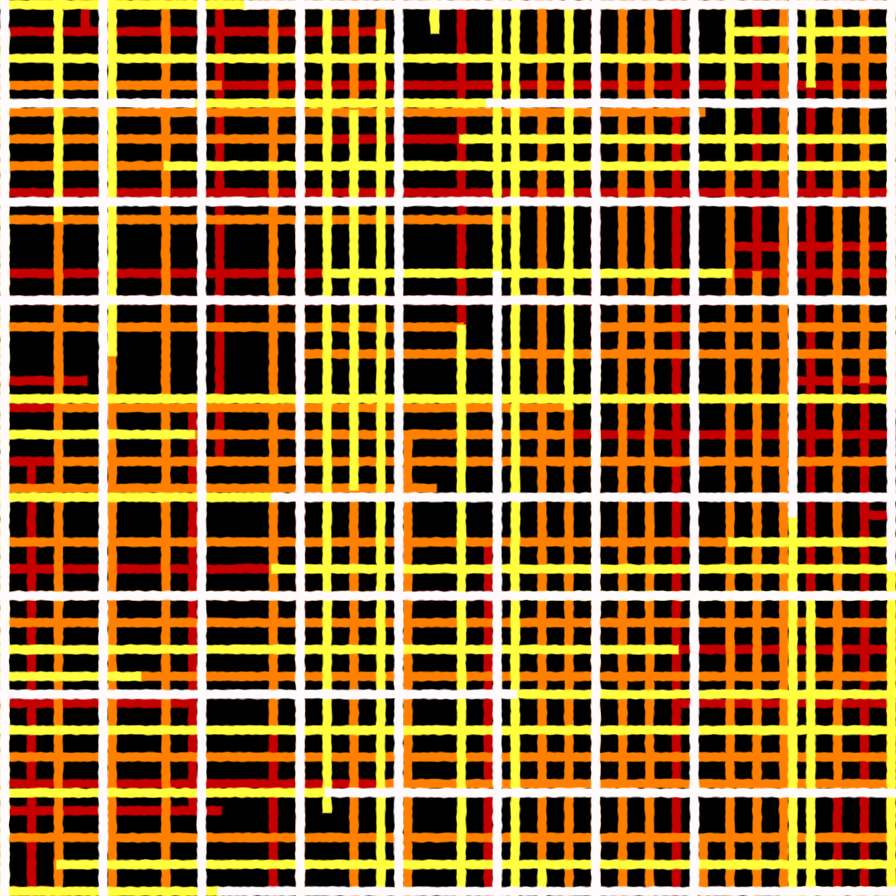
A WebGL 2 fragment shader for this pattern:

```glsl
#version 300 es
precision highp float;
// Woven circuit-like grid: a coarse lattice of white and yellow bars over a
// fine lattice of red, orange and yellow bars on black. Every bar is split
// into hashed runs; brighter runs cover darker ones, and edges are rough.

uniform vec2 u_resolution;
out vec4 fragColor;

const float COARSE_CELLS = 9.0;
const float FINE_CELLS = 33.0;
const float HALF_WIDTH = 0.0052;     // of every bar; also the outer margin
const float SPAN = 1.0 - 2.0 * HALF_WIDTH;
const float EDGE_BLUR = 0.0013;
const float WEAR_SCALE = 120.0;
const float WEAR_DEPTH = 0.0014;
const float EMPTY_SHARE = 0.20;      // fine runs left black
const float RED_SHARE = 0.26;
const float ORANGE_SHARE = 0.26;     // the remaining fine runs are yellow
const float COARSE_YELLOW_SHARE = 0.30;
const uint SEED = 17u;

const vec3 BLACK = vec3(0.0);
const vec3 RED = vec3(0.77, 0.0, 0.0);
const vec3 ORANGE = vec3(1.0, 0.5, 0.0);
const vec3 YELLOW = vec3(1.0, 1.0, 0.25);
const vec3 WHITE = vec3(1.0, 0.98, 0.99);

float hash(uvec3 v) {
    v = v * 1664525u + 1013904223u;
    v.x += v.y * v.z; v.y += v.z * v.x; v.z += v.x * v.y;
    v ^= v >> 16u;
    v.x += v.y * v.z; v.y += v.z * v.x; v.z += v.x * v.y;
    return float(v.x >> 16u) / 65536.0;
}

vec2 gradient(vec2 cell) {
    float angle = 6.2832 * hash(uvec3(uvec2(cell), SEED));
    return vec2(cos(angle), sin(angle));
}

float gradientNoise(vec2 p) {
    vec2 cell = floor(p), f = p - cell;
    vec2 u = f * f * f * (f * (f * 6.0 - 15.0) + 10.0);
    vec2 right = vec2(1.0, 0.0), up = vec2(0.0, 1.0);
    float low = mix(dot(gradient(cell), f),
                    dot(gradient(cell + right), f - right), u.x);
    float high = mix(dot(gradient(cell + up), f - up),
                     dot(gradient(cell + 1.0), f - 1.0), u.x);
    return mix(low, high, u.y);
}

// One-hot mask over (red, orange, yellow, white); all zero for an empty run.
vec4 fineTint(float pick) {
    if (pick < EMPTY_SHARE) return vec4(0.0);
    pick -= EMPTY_SHARE;
    if (pick < RED_SHARE) return vec4(1.0, 0.0, 0.0, 0.0);
    if (pick < RED_SHARE + ORANGE_SHARE) return vec4(0.0, 1.0, 0.0, 0.0);
    return vec4(0.0, 0.0, 1.0, 0.0);
}

vec4 coarseTint(float pick) {
    return pick < COARSE_YELLOW_SHARE ? vec4(0.0, 0.0, 1.0, 0.0)
                                      : vec4(0.0, 0.0, 0.0, 1.0);
}

// Coverage by the nearest bar; p.x runs across the bars and p.y along them.
vec4 barCover(vec2 p, float cells, uint axis, float wear, float blur) {
    float pitch = SPAN / cells;
    float index = clamp(round(p.x / pitch), 0.0, cells);
    float across = abs(p.x - index * pitch) - HALF_WIDTH + wear;
    bool coarse = cells == COARSE_CELLS;
    uvec3 key = uvec3(uint(index), axis + (coarse ? 2u : 0u), SEED);

    // Two cuts, snapped to the fine lattice, make up to three runs.
    float firstCut = floor(mix(-9.0, 19.0, hash(key + uvec3(0u, 10u, 0u))));
    float lastCut = floor(mix(17.0, 44.0, hash(key + uvec3(0u, 20u, 0u))));
    vec2 cuts = vec2(firstCut, max(firstCut, lastCut)) * SPAN / FINE_CELLS;

    vec4 cover = vec4(0.0);
    for (int run = 0; run < 3; run++) {
        float start = run == 0 ? -1.0 : cuts[run - 1];
        float end = run == 2 ? 2.0 : cuts[run];
        float beyond = max(start - p.y, p.y - end) - 0.5 * HALF_WIDTH;
        float body = 1.0 - smoothstep(-blur, blur, max(across, beyond));
        float pick = hash(key + uvec3(0u, 30u + 10u * uint(run), 0u));
        vec4 tint = coarse ? coarseTint(pick) : fineTint(pick);
        cover = max(cover, body * tint);
    }
    return cover;
}

void main() {
    vec2 uv = gl_FragCoord.xy / u_resolution;
    vec2 p = uv - HALF_WIDTH;
    float blur = max(EDGE_BLUR, 0.75 / min(u_resolution.x, u_resolution.y));
    float wear = WEAR_DEPTH * gradientNoise(uv * WEAR_SCALE);

    // Upright and level bars of both lattices.
    vec4 cover = barCover(p, FINE_CELLS, 0u, wear, blur);
    cover = max(cover, barCover(p.yx, FINE_CELLS, 1u, wear, blur));
    cover = max(cover, barCover(p, COARSE_CELLS, 0u, wear, blur));
    cover = max(cover, barCover(p.yx, COARSE_CELLS, 1u, wear, blur));

    // Paint from darkest to brightest.
    vec3 color = mix(BLACK, RED, cover.r);
    color = mix(color, ORANGE, cover.g);
    color = mix(color, YELLOW, cover.b);
    color = mix(color, WHITE, cover.a);
    fragColor = vec4(color, 1.0);
}
```
